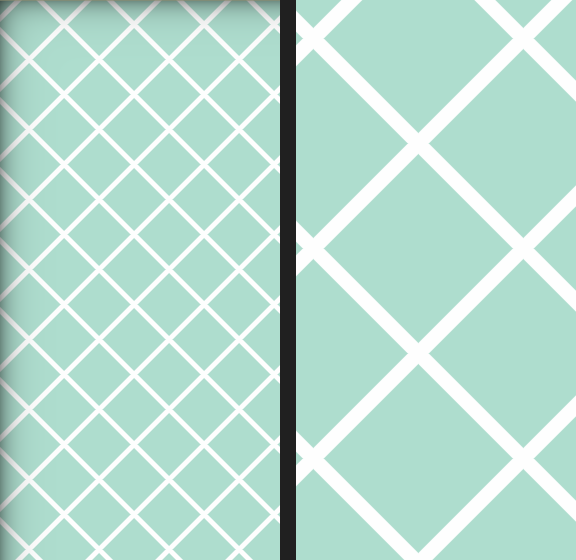
Left, the full canvas; right, a detail of the centre.
Give the GLSL for this pattern, as a WebGL 1 fragment shader.

```glsl
precision highp float;
// Mint diamond lattice of white diagonal lines, shaded along the left and top edges.

uniform vec2 u_resolution;

// Distance to the nearest integer, in lattice units
float latticeDistance(float t) {
  return abs(fract(t + 0.5) - 0.5);
}

// Darkness that fades away from an edge
float edgeShadow(float distanceToEdge) {
  return 0.4 * exp(-distanceToEdge / 0.04);
}

void main() {
  // Canvas width is one unit; y is measured down from the top
  vec2 p = gl_FragCoord.xy / u_resolution.x;
  p.y = u_resolution.y / u_resolution.x - p.y;

  // Four diamonds across, with a crossing at the lattice origin
  vec2 q = (p - vec2(0.229, 0.0875)) * 4.0;
  float d = min(latticeDistance(q.x + q.y), latticeDistance(q.x - q.y));

  // White lines with edges softened over about one pixel
  float soft = 4.0 / u_resolution.x;
  float line = 1.0 - smoothstep(0.05 - soft, 0.05 + soft, d);
  vec3 mint = vec3(0.682, 0.867, 0.808);
  vec3 color = mix(mint, vec3(0.995), line);

  // Shadows from the left and top, deepest in the corner
  color *= (1.0 - edgeShadow(p.x)) * (1.0 - edgeShadow(p.y));

  // Thin warm rim at the very top
  float rim = 1.0 - smoothstep(0.001, 0.005, p.y);
  color = mix(color, vec3(0.57, 0.56, 0.44), 0.6 * rim);

  gl_FragColor = vec4(color, 1.0);
}
```
